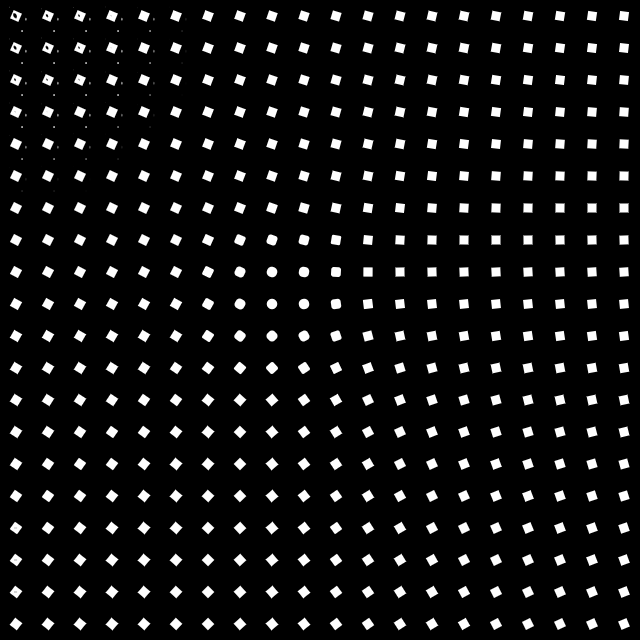
A three.js fragment shader for this pattern:

```glsl
// A 20 by 20 grid of white squares on black that turn around one point, where they round into discs.
#define COUNT 20.0
#define PIVOT vec2(8.25, 10.2)
#define HALF_SIDE 0.141
#define DISC_RADIUS 0.163
#define ROUND_REACH 3.8
#define TURN_SKEW 0.62
#define TURN_PHASE 0.91
#define TURN_OFFSET 0.14
#define WEAR_REACH 5.6
#define INK vec3(0.0)
#define PAPER vec3(0.995)

varying vec2 vUv;

float hash(vec2 p) {
  vec3 q = fract(vec3(p.xyx) * 0.1031);
  q += dot(q, q.yzx + 33.33);
  return fract((q.x + q.y) * q.z);
}

mat2 rotation(float angle) {
  float c = cos(angle), s = sin(angle);
  return mat2(c, -s, s, c);
}

float roundedSquare(vec2 p, float halfSide, float radius) {
  vec2 d = abs(p) - halfSide + radius;
  return length(max(d, 0.0)) + min(max(d.x, d.y), 0.0) - radius;
}

float coverage(float dist, float pixel) {
  return clamp(0.5 - dist / pixel, 0.0, 1.0);
}

// One trip around the pivot makes a quarter turn, fastest at the lower right.
float squareAngle(vec2 fromPivot) {
  float around = atan(-fromPivot.y, fromPivot.x);
  return 0.25 * (around + TURN_OFFSET + TURN_SKEW * (1.0 - cos(around + TURN_PHASE)));
}

void main() {
  vec2 grid = vUv * COUNT;
  float pixel = max(fwidth(grid.x), fwidth(grid.y));
  vec2 cell = min(floor(grid), COUNT - 1.0);
  vec2 p = grid - cell - 0.5;

  // Turned square, blended to a disc near the pivot
  vec2 fromPivot = cell - PIVOT;
  float squareness = smoothstep(0.2, ROUND_REACH, length(fromPivot));
  float halfSide = mix(DISC_RADIUS, HALF_SIDE, squareness);
  vec2 local = rotation(squareAngle(fromPivot)) * p;
  float light = coverage(roundedSquare(local, halfSide, halfSide * (1.0 - squareness)), pixel);

  // Wear fades away from the upper left corner
  vec2 fromCorner = vec2(cell.x, COUNT - 1.0 - cell.y);
  float wear = max(0.0, 1.0 - length(fromCorner) / WEAR_REACH);
  float chance = hash(cell);

  // Dark nicks inside the worn squares
  float nick = max(0.0, wear - 0.35) * (0.06 + 0.03 * chance);
  vec2 nickPos = rotation(0.5) * (p - vec2(-0.03, 0.01));
  float nickDist = length(nickPos * vec2(1.0, 0.6)) - nick;
  light *= 1.0 - coverage(nickDist, pixel) * smoothstep(0.0, 0.02, nick);

  // Faint scratches in the lower left squares
  float scratched = step(cell.x, 0.5) * step(cell.y, 3.5) * chance;
  float scratchDist = length(p - vec2(clamp(p.x, -0.06, 0.03), 0.0)) - 0.008;
  light *= 1.0 - 0.7 * scratched * coverage(scratchDist, pixel);

  // Stray specks between the worn squares
  float speckDist = length(p - vec2(0.19, -0.47)) - 0.024;
  float dashDist = length((p - vec2(0.31, -0.1)) * vec2(1.0, 0.5)) - 0.016;
  float specks = max(coverage(speckDist, pixel), coverage(dashDist, pixel));
  light = max(light, specks * smoothstep(0.0, 0.4, wear));

  // Dim dust at the far left of the worn cells
  float dustDist = length(p - vec2(-0.2, 0.22 + 0.1 * chance)) - 0.012;
  light = max(light, 0.3 * wear * coverage(dustDist, pixel));

  gl_FragColor = vec4(mix(INK, PAPER, light), 1.0);
}
```
